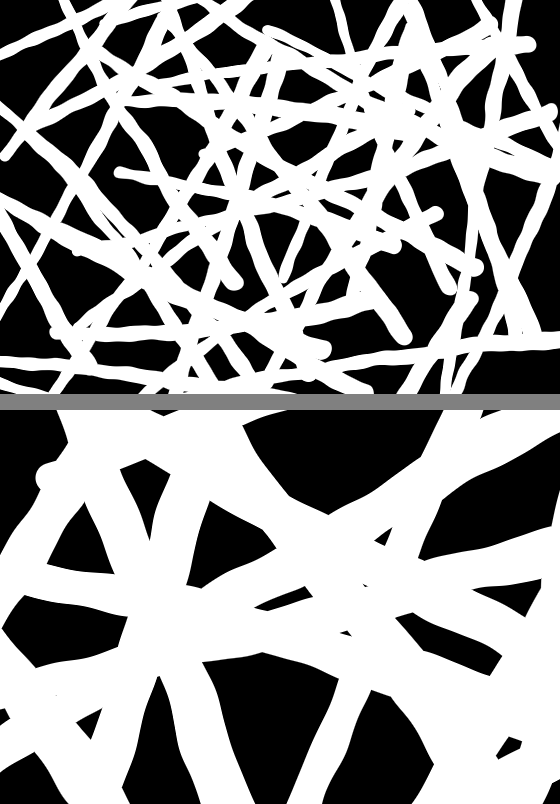
Top, the full canvas; bottom, a detail of the centre.
This pattern is drawn by a Shadertoy shader. Its source:

```glsl
// Tangle of white, slightly uneven brush strokes crossing on black.

vec3 hash3(float n) {
    vec3 p = fract(n * vec3(0.1031, 0.1030, 0.0973) + 0.37);
    p += dot(p, p.yzx + 33.33);
    return fract((p.xxy + p.yzz) * p.zyx);
}

vec2 cellGradient(vec2 cell) {
    float a = 6.2832 * hash3(cell.x * 17.0 + cell.y * 61.0 + 400.0).x;
    return vec2(cos(a), sin(a));
}

float gradientNoise(vec2 p) {
    vec2 i = floor(p), f = p - i;
    vec2 u = f * f * f * (f * (f * 6.0 - 15.0) + 10.0);
    vec2 e = vec2(1, 0);
    float low  = mix(dot(cellGradient(i), f),
                     dot(cellGradient(i + e.xy), f - e.xy), u.x);
    float high = mix(dot(cellGradient(i + e.yx), f - e.yx),
                     dot(cellGradient(i + e.xx), f - e.xx), u.x);
    return mix(low, high, u.y);
}

// Signed distance to a round-ended, bowed stroke that widens to one end
float bowedStroke(vec2 p, vec2 dir, float halfLength, float radius, float bend) {
    float along = dot(p, dir);
    float side = dot(p, vec2(-dir.y, dir.x)) - bend * along * along;
    side /= sqrt(1.0 + 4.0 * bend * bend * along * along);
    float taper = 1.0 + 0.25 * clamp(along / halfLength, -1.0, 1.0);
    return length(vec2(max(abs(along) - halfLength, 0.0), side)) - radius * taper;
}

// Main stroke directions, and knots where many strokes meet
const float directions[4] = float[4](0.36, -1.02, 1.15, -0.28);
const vec2 knots[5] = vec2[5](vec2(-0.33, -0.2), vec2(0.52, 0.0),
    vec2(0.37, 0.18), vec2(-0.62, -0.08), vec2(-0.27, 0.38));

float strokeTangle(vec2 p) {
    float d = 1.0;
    for (int i = 0; i < 40; i++) {
        vec3 place = hash3(float(i) * 7.0 + 3.0);
        vec3 shape = hash3(float(i) * 11.0 + 151.0);
        float angle = directions[i % 4] + (place.z - 0.5) * 0.5;
        vec2 dir = vec2(cos(angle), sin(angle));
        float halfLength = mix(0.35, 0.68, shape.x);

        // Each direction sweeps the canvas in loosely even steps
        float rank = (float(i / 4) + 0.5 + (place.y - 0.5) * 0.8) / 10.0;
        vec2 center = vec2(-dir.y, dir.x) * (rank - 0.5) * 1.4
                    + dir * (place.x - 0.5) * 0.7;

        // Every fifth stroke runs from a knot across the canvas
        if (i % 5 == 0) {
            vec2 knot = knots[(i / 5) % 5] + (place.xy - 0.5) * 0.04;
            center = knot - dir * dot(knot, dir) * 0.7;
        }
        float radius = mix(0.016, 0.0205, shape.y);
        float bend = (shape.z - 0.5) * 0.4;
        d = min(d, bowedStroke(p - center, dir, halfLength, radius, bend));
    }
    return d;
}

void mainImage(out vec4 fragColor, in vec2 fragCoord) {
    vec2 p = (fragCoord - 0.5 * iResolution.xy) / iResolution.y;
    float pixel = 1.0 / iResolution.y;

    // Hand-drawn drift of the lines and unevenness of their edges
    vec2 drift = vec2(gradientNoise(p * 5.0 + 20.0), gradientNoise(p * 5.0 + 47.0));
    float d = strokeTangle(p + 0.016 * drift);
    d += 0.006 * gradientNoise(p * 20.0 + 80.0);

    fragColor = vec4(vec3(clamp(0.5 - d / pixel, 0.0, 1.0)), 1.0);
}
```
